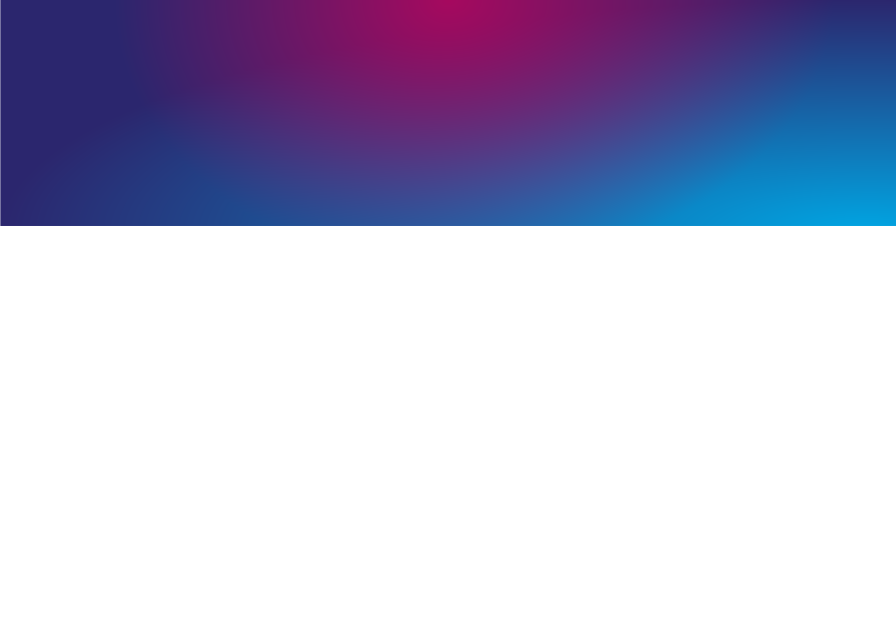
Write a Shadertoy shader that draws this background.

```glsl
#define BAND_BOTTOM 0.6413
#define BAND_LEFT 0.0004
#define NAVY vec3(0.17, 0.15, 0.43)
#define CYAN vec3(0.00, 0.65, 0.89)
#define MAGENTA vec3(0.65, 0.035, 0.37)
#define CYAN_CENTER vec2(0.97, 0.63)
#define CYAN_RADII vec2(0.97, 0.37)
#define MAGENTA_CENTER vec2(0.50, 1.00)
#define MAGENTA_RADII vec2(0.371, 0.426)
#define MAGENTA_RIGHT_RADIUS 0.43

// Elliptical glow fading linearly from its center to its rim
float glow(vec2 uv, vec2 center, vec2 radii) {
    return clamp(1.0 - length((uv - center) / radii), 0.0, 1.0);
}

// Antialiased step, one pixel wide
float edge(float offset, float pixel) {
    return clamp(offset / pixel + 0.5, 0.0, 1.0);
}

void mainImage(out vec4 fragColor, in vec2 fragCoord) {
    vec2 uv = fragCoord / iResolution.xy;
    vec2 pixel = 1.0 / iResolution.xy;

    // Navy base with a wide cyan glow from the lower right
    vec3 band = mix(NAVY, CYAN, glow(uv, CYAN_CENTER, CYAN_RADII));

    // Magenta glow from the top, slightly wider to the right
    vec2 radii = MAGENTA_RADII;
    if (uv.x > MAGENTA_CENTER.x) radii.x = MAGENTA_RIGHT_RADIUS;
    band = mix(band, MAGENTA, glow(uv, MAGENTA_CENTER, radii));

    // Gradient band above a white page
    float coverage = edge(uv.y - BAND_BOTTOM, pixel.y)
                   * edge(uv.x - BAND_LEFT, pixel.x);
    fragColor = vec4(mix(vec3(1.0), band, coverage), 1.0);
}
```
